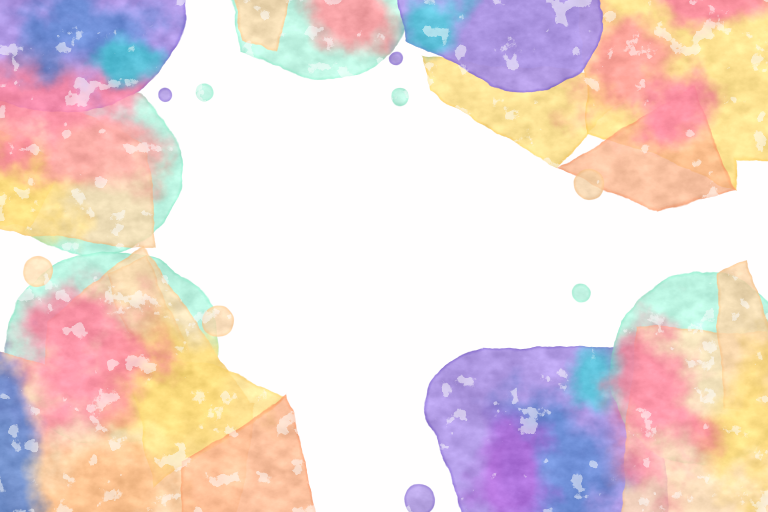
Give the GLSL for this background, as a WebGL 2 fragment shader.

```glsl
#version 300 es
precision highp float;
// Watercolour corners around a white centre: wobbling ellipses and quads
// are laid down as translucent washes with darker rims, then soft stains
// bleed inside the painted area and noise adds pigment grain.
#define WOBBLE 0.022
#define RIM_WIDTH 0.007
#define RIM_STRENGTH 0.5
#define BLEED 1.5
#define GRAIN 0.20
#define FLECKS 0.64

uniform vec2 u_resolution;
out vec4 fragColor;

const vec3 PEACH = vec3(.99, .85, .68), YELLOW = vec3(1, .87, .5), PINK = vec3(1, .55, .65),
  ORANGE = vec3(1, .73, .57), MINT = vec3(.71, .95, .87), CYAN = vec3(.35, .8, .87),
  VIOLET = vec3(.66, .57, .88), BLUE = vec3(.4, .55, .83), MAGENTA = vec3(.72, .45, .87);

vec3 ink = vec3(1, .995, .995);
vec2 p;
float cover = 0., pigment, pixel;

float hash(vec2 v) { return fract(sin(dot(v, vec2(127.1, 311.7))) * 43758.5453); }

float noise(vec2 v) {
  vec2 i = floor(v), f = fract(v), e = vec2(1, 0);
  f *= f * (3. - 2. * f);
  return mix(mix(hash(i), hash(i + e), f.x), mix(hash(i + e.yx), hash(i + 1.), f.x), f.y);
}

float fbm(vec2 v) {
  float sum = 0., amp = .5;
  for (int i = 0; i < 5; i++, amp *= .5) {
    sum += amp * noise(v);
    v = mat2(1.6, 1.2, -1.2, 1.6) * v + 7.3;
  }
  return sum;
}

// Ellipse from centre and radii
float oval(vec4 e) { return (length((p - e.xy) / e.zw) - 1.) * min(e.z, e.w); }

// Signed distance to a line, negative on its left side
float side(vec2 a, vec2 b) {
  vec2 t = normalize(b - a);
  return dot(p - a, vec2(t.y, -t.x));
}

// Convex quad, corners counterclockwise
float quad(vec4 a, vec4 b) {
  return max(max(side(a.xy, a.zw), side(a.zw, b.xy)), max(side(b.xy, b.zw), side(b.zw, a.xy)));
}

// Translucent layer with pigment gathered at its rim
void wash(float d, vec3 tint, float opacity) {
  float m = smoothstep(pixel, -pixel, d);
  float rim = smoothstep(-RIM_WIDTH, 0., d) * RIM_STRENGTH;
  ink = mix(ink, mix(tint, tint * tint, rim), m * opacity);
  cover = max(cover, m);
}

// Soft colour bleeding inside the painted area
void stain(vec4 e, vec3 tint) {
  float d = length((p - e.xy) / e.zw) + (pigment - .5) * BLEED;
  ink = mix(ink, tint, smoothstep(1.15, .35, d) * cover * .88);
}

void topLeft() {
  wash(oval(vec4(.18, .67, .175, .17)), MINT, .9);
  wash(quad(vec4(-.1, .56, .3, .515), vec4(.29, .72, -.1, .9)), PEACH, .8);
  wash(quad(vec4(-.1, .55, .06, .56), vec4(.13, .68, -.1, .8)), YELLOW, .6);
  wash(oval(vec4(.12, .98, .24, .2)), VIOLET, .95);
  stain(vec4(.02, .65, .18, .14), YELLOW);
  stain(vec4(.12, .79, .23, .14), PINK);
  stain(vec4(.2, .7, .12, .1), mix(PINK, PEACH, .5));
  stain(vec4(.17, .93, .2, .09), BLUE);
  stain(vec4(.25, .885, .09, .05), CYAN);
}

void bottomLeft() {
  wash(oval(vec4(.22, .32, .21, .19)), MINT, .9);
  wash(min(quad(vec4(-.1, -.1, .45, -.1), vec4(.5, .21, -.1, .33)),
    quad(vec4(.08, .1, .5, .2), vec4(.28, .52, .09, .37))), PEACH, .8);
  wash(quad(vec4(.245, .35, .4, .23), vec4(.29, .5, .21, .46)), PEACH, .6);
  wash(quad(vec4(.3, .05, .56, .22), vec4(.42, .29, .25, .31)), YELLOW, .75);
  wash(quad(vec4(.34, -.05, .63, -.05), vec4(.56, .225, .36, .1)), ORANGE, .85);
  stain(vec4(.32, .23, .16, .14), YELLOW);
  stain(vec4(.14, .28, .15, .18), PINK);
  stain(vec4(.2, .06, .18, .12), mix(YELLOW, PINK, .35));
  stain(vec4(0, .12, .08, .22), BLUE);
}

void topRight() {
  wash(min(oval(vec4(.64, .97, .15, .125)),
    quad(vec4(.465, .9, .62, .85), vec4(.75, 1.05, .44, 1.05))), MINT, .85);
  wash(quad(vec4(.47, .92, .54, .9), vec4(.58, 1.05, .44, 1.05)), PEACH, .85);
  wash(quad(vec4(.84, .82, 1.09, .67), vec4(1.25, .85, .83, .885)), YELLOW, .8);
  wash(min(quad(vec4(1.15, .74, 1.44, .63), vec4(1.44, 1.05, 1.12, 1.05)),
    quad(vec4(1.4, .69, 1.55, .68), vec4(1.55, 1.05, 1.4, 1.05))), YELLOW, .85);
  wash(quad(vec4(1.09, .67, 1.28, .585), vec4(1.44, .63, 1.35, .83)), ORANGE, .8);
  stain(vec4(1.22, .86, .12, .14), mix(PINK, ORANGE, .4));
  stain(vec4(1.31, .78, .1, .08), PINK);
  stain(vec4(1.4, 1, .16, .06), PINK);
  stain(vec4(.7, .97, .1, .09), mix(PINK, ORANGE, .3));
  wash(min(oval(vec4(1.03, .96, .145, .14)),
    quad(vec4(.79, .92, .97, .835), vec4(1.1, 1.05, .76, 1.05))), VIOLET, .95);
  stain(vec4(.84, .97, .07, .09), CYAN);
}

void bottomRight() {
  float lobe = min(oval(vec4(.96, .21, .13, .11)),
    quad(vec4(.915, -.03, 1.3, -.03), vec4(1.3, .325, .84, .19)));
  wash(min(lobe, quad(vec4(.92, -.03, 1.3, -.03), vec4(1.3, .325, .94, .32))), VIOLET, .92);
  wash(oval(vec4(1.37, .28, .18, .19)), MINT, .9);
  wash(quad(vec4(1.21, -.03, 1.55, -.03), vec4(1.5, .35, 1.24, .36)), PEACH, .8);
  wash(quad(vec4(1.41, .2, 1.56, .2), vec4(1.46, .49, 1.4, .465)), PEACH, .85);
  stain(vec4(1.47, .16, .13, .16), YELLOW);
  stain(vec4(1.09, .08, .14, .18), BLUE);
  stain(vec4(.99, .06, .1, .12), MAGENTA);
  stain(vec4(1.16, .26, .07, .09), CYAN);
  stain(vec4(1.29, .22, .12, .2), PINK);
}

// Loose drops (x, y, radius): three each of mint, violet and peach
void drops() {
  vec3 spots[9] = vec3[9](vec3(.4, .82, .017), vec3(.782, .81, .017), vec3(1.135, .428, .018),
    vec3(.323, .815, .014), vec3(.775, .888, .013), vec3(.82, .022, .031),
    vec3(.426, .371, .031), vec3(.075, .47, .03), vec3(1.152, .64, .03));
  vec3 tints[3] = vec3[3](MINT, VIOLET, PEACH);
  for (int i = 0; i < 9; i++) wash(length(p - spots[i].xy) - spots[i].z, tints[i / 3], .8);
}

void main() {
  vec2 q = gl_FragCoord.xy / u_resolution * vec2(1.5, 1);
  pixel = .8 / u_resolution.y;
  pigment = fbm(q * 13.);
  p = q + WOBBLE * (vec2(fbm(q * 17. + 3.), fbm(q * 17. + 31.)) - .5);
  topLeft(); bottomLeft(); topRight(); bottomRight();
  p = mix(q, p, .4);
  drops();
  // Brushed grain and small dry flecks
  ink += cover * GRAIN * (fbm(q * vec2(38, 52)) + .5 * pigment - .72);
  ink = mix(ink, vec3(1), .5 * cover * smoothstep(FLECKS, FLECKS + .06, fbm(q * 31. + 9.)));
  fragColor = vec4(clamp(ink, 0., 1.), 1);
}
```
